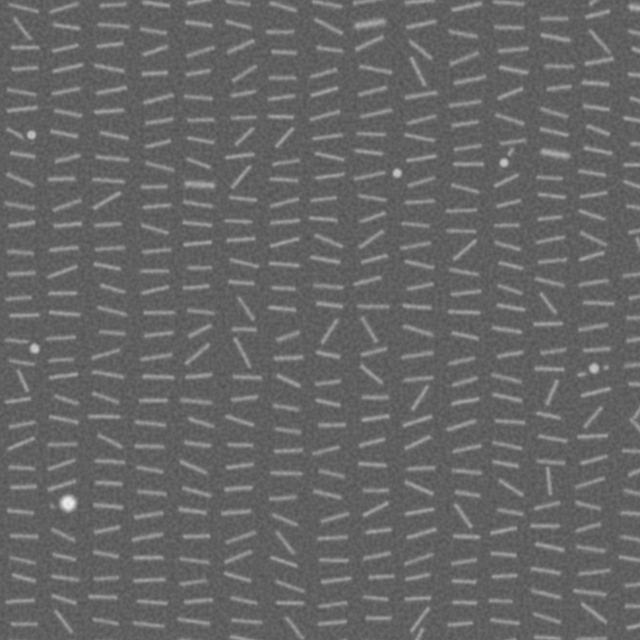
Write a WebGL 2 fragment shader that draws this texture.

```glsl
#version 300 es
precision highp float;

uniform vec2 u_resolution;
out vec4 fragColor;

// Tones
const float BASE_TONE = 0.375;
const float DASH_GAIN = 0.21;
const float GRAIN_GAIN = 0.055;

// Dashes: columns and rows per canvas, half length, softness
const vec2 DASH_GRID = vec2(14.5, 29.0);
const float DASH_HALF = 0.020;
const float DASH_SOFT = 0.0038;
const float TILT_SPREAD = 0.42;
const float STRAY_CHANCE = 0.13;
const float HEAVY_CHANCE = 0.010;
const float WARP = 0.018;

// Bright spots
const float SPOT_GRID = 6.0;
const float SPOT_CHANCE = 0.30;
const float SPOT_SMALL = 0.0105;
const float SPOT_LARGE = 0.0160;

const float GRAIN_FREQ = 165.0;

vec4 hash4(vec2 p) {
    vec4 q = fract(p.xyxy * vec4(0.1031, 0.1030, 0.0973, 0.1099));
    q += dot(q, q.wzxy + 33.33);
    return fract((q.xxyz + q.yzzw) * q.zywx);
}

vec2 gradientAt(vec2 cell) {
    float a = 6.28318 * hash4(cell).x;
    return vec2(cos(a), sin(a));
}

float gradientNoise(vec2 p) {
    vec2 i = floor(p), f = fract(p);
    vec2 u = f * f * f * (f * (f * 6.0 - 15.0) + 10.0);
    vec2 e = vec2(1.0, 0.0);
    float bottom = mix(dot(gradientAt(i), f), dot(gradientAt(i + e), f - e), u.x);
    float top = mix(dot(gradientAt(i + e.yx), f - e.yx), dot(gradientAt(i + 1.0), f - 1.0), u.x);
    return mix(bottom, top, u.y);
}

vec2 rotate(vec2 p, float a) {
    float c = cos(a), s = sin(a);
    return vec2(c * p.x + s * p.y, c * p.y - s * p.x);
}

// Mostly level, with a slow drift and clusters of steep strays
float dashAngle(vec2 center, vec4 h, vec4 k) {
    float drift = gradientNoise(center * 4.0 + 31.0);
    float cluster = gradientNoise(center * 5.0 + 73.0);
    float angle = TILT_SPREAD * (h.x + h.y - 1.0) + 0.3 * drift;
    float stray = step(k.x, STRAY_CHANCE + 0.25 * cluster);
    return angle + stray * sign(k.y - 0.5) * mix(0.3, 1.1, k.z);
}

float dashLayer(vec2 p) {
    p += WARP * vec2(gradientNoise(p * 3.0 + 5.0), gradientNoise(p * 3.0 + 19.0));
    float column = floor(p.x * DASH_GRID.x);
    float light = 0.0;
    for (int x = -1; x <= 1; x++) {
        float col = column + float(x);
        // Each column slides vertically by its own amount
        float slide = hash4(vec2(col, 91.0)).x;
        float row = floor(p.y * DASH_GRID.y - slide);
        for (int y = -1; y <= 1; y++) {
            vec2 id = vec2(col, row + float(y));
            vec4 h = hash4(id + 7.0), k = hash4(id + 141.0);
            vec2 jitter = (h.zw - 0.5) * vec2(0.16, 0.24);
            vec2 center = (id + 0.5 + jitter + vec2(0.0, slide)) / DASH_GRID;
            vec2 q = rotate(p - center, dashAngle(center, h, k));
            float halfLength = DASH_HALF * mix(0.84, 1.08, k.w);
            float d = length(vec2(max(abs(q.x) - halfLength, 0.0), q.y));
            float heavy = step(fract(k.w * 37.0 + h.x), HEAVY_CHANCE);
            float t = d / (DASH_SOFT * (1.0 + 0.5 * heavy));
            float strength = mix(0.88, 1.1, h.w) + 0.35 * heavy;
            light = max(light, strength * exp(-t * t));
        }
    }
    return light;
}

// Returns the spot's light and how much of the dashes stays visible around it
vec2 spotLayer(vec2 p) {
    vec2 id = floor(p * SPOT_GRID);
    vec4 h = hash4(id + 211.0), k = hash4(id + 307.0);
    vec2 center = (id + mix(vec2(0.25), vec2(0.75), h.xy)) / SPOT_GRID;
    float present = step(h.z, SPOT_CHANCE);
    float large = step(0.74, h.w);
    float stretched = step(0.92, k.x);
    float radius = mix(SPOT_SMALL, SPOT_LARGE, large) * mix(0.88, 1.05, k.y);
    vec2 q = rotate(p - center, 0.2 * stretched);
    q *= mix(vec2(1.0), vec2(0.65, 1.8), stretched);
    float d = length(q) / radius;
    float light = mix(0.37, 0.52, large) * (1.0 - smoothstep(0.3, 1.1, d));
    return vec2(light * present, mix(1.0, smoothstep(1.0, 1.8, d), present));
}

void main() {
    vec2 p = gl_FragCoord.xy / u_resolution.y;

    vec2 spot = spotLayer(p);
    float grain = gradientNoise(p * GRAIN_FREQ)
                + 0.7 * gradientNoise(rotate(p, 0.6) * GRAIN_FREQ * 0.73 + 47.0);

    float tone = BASE_TONE + DASH_GAIN * dashLayer(p) * spot.y + spot.x;
    tone += GRAIN_GAIN * grain;
    fragColor = vec4(vec3(clamp(tone, 0.0, 1.0)), 1.0);
}
```
